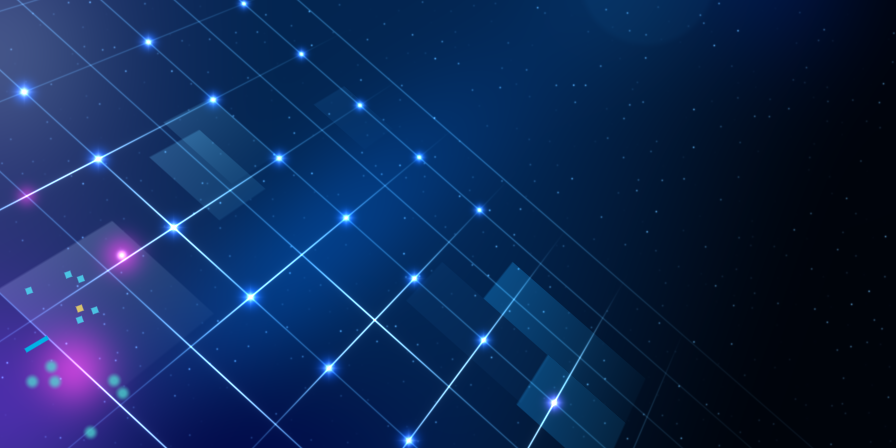
A Shadertoy shader for this background:

```glsl
// Deep blue night backdrop with a glowing perspective grid, glass panels and star dust
#define VANISH_A vec2(-20.57, 19.49)
#define VANISH_B vec2(2.107, 1.620)
#define ROW_Y 0.492
#define LINE_WIDTH 0.0021
#define THIN_LINE 0.24
#define BEAM 0.72
#define NODE_GLOW 0.8
#define DUST_CELLS 24.0
#define NAVY vec3(0.010, 0.145, 0.315)
#define ICE vec3(0.42, 0.78, 0.95)
#define MAGENTA vec3(0.82, 0.27, 0.88)
#define TEAL vec3(0.30, 0.85, 0.82)

float hash(vec2 p) {
    return fract(sin(dot(p, vec2(127.1, 311.7))) * 43758.5453);
}

float cross2(vec2 a, vec2 b) { return a.x * b.y - a.y * b.x; }

float glow(vec2 d, float radius) { return exp(-dot(d, d) / (radius * radius)); }

float lineDist(vec2 p, vec2 a, vec2 b) {
    return abs(cross2(p - a, normalize(b - a)));
}

// Canvas position to perspective grid coordinates
vec2 gridCoord(vec2 p) {
    float t = (p.x - VANISH_A.x) * (VANISH_A.y - ROW_Y) / (VANISH_A.y - p.y) + VANISH_A.x;
    vec2 v = VANISH_B - p;
    return vec2(4.0 + (t - 0.797) / (0.2288 - 0.0627 * t),
                (v.y - 0.402 * v.x) / (0.0686 * v.x + 0.089 * v.y));
}

// Grid coordinates back to canvas position
vec2 gridPoint(vec2 g) {
    float m = g.x - 4.0;
    vec2 foot = vec2((0.797 + 0.2288 * m) / (1.0 + 0.0627 * m), ROW_Y);
    vec2 dirA = foot - VANISH_A;
    vec2 dirB = vec2(-1.0, -(0.402 + 0.0686 * g.y) / (1.0 - 0.089 * g.y));
    return VANISH_B + dirB * cross2(foot - VANISH_B, dirA) / cross2(dirB, dirA);
}

// Glass panel in grid space, fading along the second axis
float panel(vec2 g, vec2 lo, vec2 hi, float endLight) {
    vec2 edge = smoothstep(lo - 0.015, lo + 0.015, g) * (1.0 - smoothstep(hi - 0.015, hi + 0.015, g));
    return edge.x * edge.y * mix(1.0, endLight, clamp((g.y - lo.y) / (hi.y - lo.y), 0.0, 1.0));
}

vec3 backdrop(vec2 p) {
    vec3 col = mix(NAVY, vec3(0.0, 0.014, 0.045), smoothstep(0.85, 1.72, p.x - 0.35 * p.y));
    col = mix(col, vec3(0.18, 0.21, 0.47), 0.88 * (1.0 - smoothstep(-0.1, 0.68, p.x)));
    // Diagonal light through the middle, dark blue pool below it
    vec2 d = p - vec2(0.68, 0.42);
    vec2 streak = vec2(dot(d, vec2(0.74, 0.67)) / 0.5, dot(d, vec2(-0.67, 0.74)) / 0.16);
    col += vec3(0.0, 0.10, 0.22) * glow(streak, 1.0);
    col = mix(col, vec3(0.0, 0.02, 0.28), 0.85 * glow((p - vec2(0.52, -0.06)) / vec2(1.6, 1.0), 0.25));
    col += vec3(0.11, 0.13, 0.09) * glow(p - vec2(0.0, 0.88), 0.24);
    col = mix(col, vec3(0.33, 0.18, 0.72), 0.8 * glow(p - vec2(0.0, 0.1), 0.25));
    // Faint disc and light at the top
    col += vec3(0.01, 0.04, 0.06) * glow(p - vec2(1.4, 1.02), 0.2);
    col += vec3(0.005, 0.022, 0.03) * (1.0 - smoothstep(0.14, 0.16, length(p - vec2(1.445, 1.05))));
    return col + vec3(0.0, 0.025, 0.12) * glow(p - vec2(1.75, 1.06), 0.22);
}

vec3 gridLight(vec2 p, vec2 g) {
    vec2 id = round(g);
    float width = max(LINE_WIDTH, 0.5 / iResolution.y);
    float dA = lineDist(p, gridPoint(vec2(id.x, 2.0)), VANISH_A) / width;
    float dB = lineDist(p, gridPoint(vec2(3.0, id.y)), VANISH_B) / width;
    float onA = step(-0.5, id.x) * step(id.x, 7.5) * (1.0 - 0.75 * smoothstep(1.1, 1.65, p.x));
    float onB = step(-1.5, id.y) * step(id.y, 7.5);
    onB *= 1.0 - smoothstep(0.9, 1.3, p.x + 1.13 * (p.y - ROW_Y));
    // Bright beams around one stretch of each line
    float rowA = id.x == 2.0 ? 2.1 : 3.1 + 0.3 * id.x;
    float beamA = step(id.x, 3.5) * glow(p - gridPoint(vec2(id.x, rowA)), 0.19);
    float beamB = step(0.5, id.y) * step(id.y, 6.5);
    beamB *= glow(p - gridPoint(vec2(1.1 + 0.42 * id.y, id.y)), 0.22);
    float lineA = onA * (exp(-dA * dA) * (THIN_LINE + BEAM * beamA) + 0.07 * beamA * exp(-dA * 0.3));
    float lineB = onB * (exp(-dB * dB) * (0.6 * THIN_LINE + BEAM * beamB) + 0.07 * beamB * exp(-dB * 0.3));
    vec3 col = ICE * (lineA + lineB) + vec3(0.3, 0.12, 0.0) * (lineA * beamA + lineB * beamB);
    // Sparkling nodes on every second crossing
    vec2 node = vec2(clamp(2.0 * round(g.x * 0.5), 2.0, 6.0), clamp(id.y, 0.0, 6.0));
    float lit = NODE_GLOW * step(node.x + node.y, 10.5);
    vec2 d = p - gridPoint(node);
    float size = mix(1.1, 0.65, (node.x - 2.0) / 4.0);
    float rays = exp(-abs(d.x * d.y) * 16000.0) * glow(d, 0.016 * size);
    col += lit * vec3(0.06, 0.32, 0.85) * glow(d, 0.019 * size);
    return col + lit * (0.85 * glow(d, 0.007 * size) + 0.25 * rays);
}

void mainImage(out vec4 fragColor, in vec2 fragCoord) {
    vec2 p = fragCoord / iResolution.y;
    vec2 g = gridCoord(p);
    vec3 col = backdrop(p);

    // Glass panels
    float upper = 0.8 * panel(g, vec2(3.1, 0.97), vec2(4.0, 1.95), 0.2);
    upper += panel(g, vec2(2.53, 1.24), vec2(3.42, 2.2), 0.45);
    float lower = max(panel(g, vec2(4.6, 4.72), vec2(5.6, 6.8), 0.15), panel(g, vec2(3.53, 5.67), vec2(4.62, 6.8), 0.5));
    float faint = panel(g, vec2(5.3, 1.67), vec2(6.1, 2.5), 0.2) + 0.6 * panel(g, vec2(3.6, 4.1), vec2(4.6, 5.7), 0.7);
    col += vec3(0.08, 0.15, 0.16) * upper + vec3(0.03, 0.16, 0.22) * lower + vec3(0.02, 0.05, 0.07) * faint;
    col += vec3(0.13, 0.14, 0.13) * panel(g, vec2(0.0, 1.62), vec2(1.5, 2.9), 0.2);

    // Magenta glows
    float pink = 0.85 * glow(p - vec2(0.165, 0.175), 0.08) + 0.8 * glow(p - vec2(0.272, 0.43), 0.042);
    pink += 0.6 * glow(p - gridPoint(vec2(1.0, 1.0)), 0.022) + 0.4 * glow(p - gridPoint(vec2(4.0, 6.0)), 0.018);
    col = mix(col, MAGENTA, pink);
    col += gridLight(p, g) + 0.8 * glow(p - vec2(0.272, 0.43), 0.009);

    // Soft bokeh and small tilted confetti in the lower left
    for (float i = 0.0; i < 6.0; i++) {
        vec2 rnd = vec2(hash(vec2(i, 3.0)), hash(vec2(i, 8.0)));
        float r = length(p - vec2(0.06 + 0.28 * rnd.x, 0.02 + 0.2 * rnd.y));
        col = mix(col, TEAL, 0.75 * (1.0 - smoothstep(0.004, 0.02, r)));
        vec2 q = p - vec2(0.05 + 0.2 * rnd.y, 0.28 + 0.14 * rnd.x);
        q = abs(mat2(0.94, -0.34, 0.34, 0.94) * q);
        vec3 tint = i == 5.0 ? vec3(0.95, 0.85, 0.4) : vec3(0.3, 0.85, 0.95);
        col = mix(col, tint, 0.85 * (1.0 - smoothstep(0.005, 0.009, max(q.x, q.y))));
    }
    vec2 dash = abs(mat2(0.86, -0.51, 0.51, 0.86) * (p - vec2(0.082, 0.232)));
    col = mix(col, vec3(0.0, 0.7, 0.9), 1.0 - smoothstep(0.0, 0.004, max(dash.x - 0.027, dash.y - 0.003)));

    // Star dust
    vec2 cell = floor(p * DUST_CELLS);
    vec2 offset = 0.1 + 0.8 * vec2(hash(cell), hash(cell + 17.0));
    float dust = glow((fract(p * DUST_CELLS) - offset) / DUST_CELLS, 0.0024);
    col += vec3(0.35, 0.6, 0.75) * dust * 0.65 * pow(hash(cell + 41.0), 5.0);

    fragColor = vec4(clamp(col, 0.0, 1.0), 1.0);
}
```
